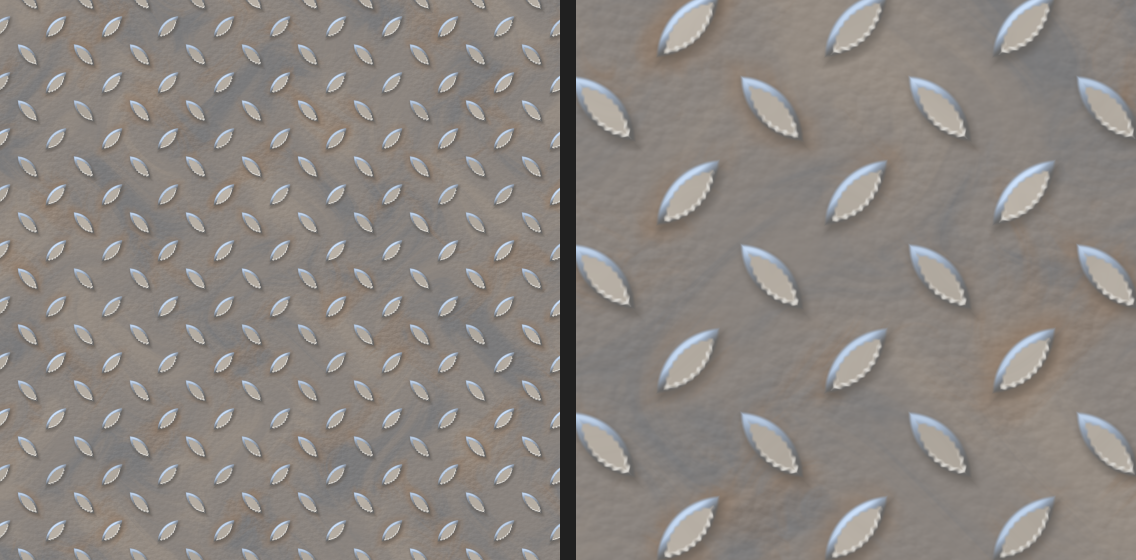
Left: the whole. Right: its middle third, enlarged.
This texture is drawn by a three.js fragment shader. Its source:

```glsl
// Worn steel tread plate: alternating raised lugs on a mottled, lightly rusted ground.
varying vec2 vUv;

const float REPEATS = 10.0;                    // lug pairs across and down
const vec2 RISING_CENTRE = vec2(0.0, 0.52);    // in cells
const vec2 FALLING_CENTRE = vec2(0.5, 0.02);
const vec2 LUG_SIZE = vec2(0.102, 0.262);      // half width, half length
const vec2 FACE_SIZE = vec2(0.074, 0.200);
const vec2 FACE_SHIFT = vec2(0.006, -0.017);
const vec2 SHADOW_SHIFT = vec2(0.016, -0.034);
const vec2 LIGHT_DIR = vec2(-0.45, 0.89);
const float EDGE = 0.013;                      // edge softness in cells
const float CLOUD_SCALE = 15.0;
const float GRIT_SCALE = 95.0;
const float GRIT_DEPTH = 0.045;

const vec3 STEEL = vec3(0.540, 0.515, 0.495);
const vec3 STEEL_BLUE = vec3(0.465, 0.470, 0.480);
const vec3 STEEL_TAN = vec3(0.600, 0.560, 0.520);
const vec3 RUST = vec3(0.570, 0.470, 0.385);
const vec3 SHADOW = vec3(0.330, 0.310, 0.290);
const vec3 BEVEL_DARK = vec3(0.400, 0.395, 0.390);
const vec3 BEVEL_SKY = vec3(0.610, 0.670, 0.750);
const vec3 GLINT = vec3(0.810, 0.890, 0.990);
const vec3 FACE = vec3(0.700, 0.670, 0.630);
const vec3 FACE_RIM = vec3(0.880, 0.870, 0.850);

vec2 hash2(vec2 p) {
  vec3 q = fract(p.xyx * vec3(0.1031, 0.1030, 0.0973));
  q += dot(q, q.yzx + 33.33);
  return fract((q.xx + q.yz) * q.zy);
}

// Distance to the nearest scattered point
float cellular(vec2 p) {
  vec2 id = floor(p);
  float nearest = 4.0;
  for (int y = -1; y <= 1; y++) {
    for (int x = -1; x <= 1; x++) {
      vec2 cell = id + vec2(float(x), float(y));
      vec2 toPoint = cell + hash2(cell) - p;
      nearest = min(nearest, dot(toPoint, toPoint));
    }
  }
  return sqrt(nearest);
}

// Layered, turned and warped sines, roughly -1 to 1
float clouds(vec2 p) {
  float sum = 0.0;
  float amplitude = 0.55;
  for (int i = 0; i < 6; i++) {
    p += 0.7 * sin(p.yx * 1.3 + float(i) * 2.1);
    sum += amplitude * sin(p.x) * sin(p.y + 0.8);
    p = mat2(0.8, 0.6, -0.6, 0.8) * p * 1.85 + 3.7;
    amplitude *= 0.62;
  }
  return sum;
}

// Relief of the fine grit, lit from above
float grit(vec2 p) {
  p.y *= 1.35;
  return cellular(p) - cellular(p - 0.35 * LIGHT_DIR);
}

// Pointed oval with its long axis on y
float lens(vec2 p, vec2 size) {
  float offset = (size.y * size.y - size.x * size.x) / (2.0 * size.x);
  return length(vec2(abs(p.x) + offset, p.y)) - offset - size.x;
}

float fill(float d) {
  return smoothstep(EDGE, -EDGE, d);
}

vec3 addLug(vec3 color, vec2 cell, vec2 centre, float lean, float blotch) {
  vec2 id = floor(cell - centre + 0.5);
  vec2 p = cell - centre - id;
  vec2 vary = hash2(id + 17.0 * lean + 40.0);
  vec2 along = normalize(vec2(lean * 0.96, 1.0));
  vec2 across = vec2(along.y, -along.x);
  mat2 toWorld = mat2(across, along);
  vec2 q = p * toWorld;
  float body = lens(q, LUG_SIZE);

  // Rust gathered at the foot, and the cast shadow
  float rust = smoothstep(0.17, 0.0, body) * smoothstep(-0.25, 0.6, blotch + vary.x - 0.5);
  color = mix(color, RUST, 0.42 * rust);
  float shade = lens((p - SHADOW_SHIFT) * toWorld, LUG_SIZE);
  color = mix(color, SHADOW, 0.50 * smoothstep(0.055, -0.035, shade));

  // Bevel, bluish where it faces the light
  vec2 normal = toWorld * vec2(clamp(q.x / 0.06, -1.0, 1.0), q.y / LUG_SIZE.y);
  float lit = dot(normal, LIGHT_DIR);
  vec3 bevel = mix(BEVEL_DARK, BEVEL_SKY, smoothstep(-0.5, 0.7, lit));
  float crest = smoothstep(0.035, 0.0, abs(body + 0.024));
  bevel = mix(bevel, GLINT, crest * smoothstep(0.35, 1.0, lit) * (0.65 + 0.35 * vary.y));
  color = mix(color, bevel, fill(body));

  // Worn flat face with a bright, nicked lower rim
  vec2 f = (p - FACE_SHIFT) * toWorld;
  float face = lens(f, FACE_SIZE) + 0.004 * sin(f.y * 125.0 + vary.x * 6.0);
  vec3 top = FACE * (0.97 + 0.06 * vary.y) + 0.025 * blotch;
  color = mix(color, top, fill(face));
  float rim = smoothstep(0.022, 0.004, abs(face + 0.004)) * smoothstep(0.0, -0.6, lit);
  float nicks = 0.65 + 0.35 * sin(f.y * 125.0);
  return mix(color, FACE_RIM, 0.85 * rim * nicks);
}

void main() {
  // Mottled ground
  float blotch = clouds(vUv * CLOUD_SCALE + vec2(1.3, 4.2));
  float stain = clouds(vUv * CLOUD_SCALE * 1.4 + vec2(8.1, 2.6));
  vec3 color = mix(STEEL, STEEL_TAN, 0.75 * smoothstep(0.0, 0.8, blotch));
  color = mix(color, STEEL_BLUE, 0.80 * smoothstep(0.0, 0.8, -blotch));
  color = mix(color, RUST, 0.30 * smoothstep(0.15, 0.8, stain));
  float relief = grit(vUv * GRIT_SCALE) + 0.6 * grit(vUv * GRIT_SCALE * 2.1 + 5.0);
  color += GRIT_DEPTH * relief * (0.8 + 0.6 * stain);

  // Two interleaved sets of lugs
  vec2 cell = vUv * REPEATS;
  color = addLug(color, cell, RISING_CENTRE, 1.0, stain);
  color = addLug(color, cell, FALLING_CENTRE, -1.0, stain);
  gl_FragColor = vec4(color, 1.0);
}
```
